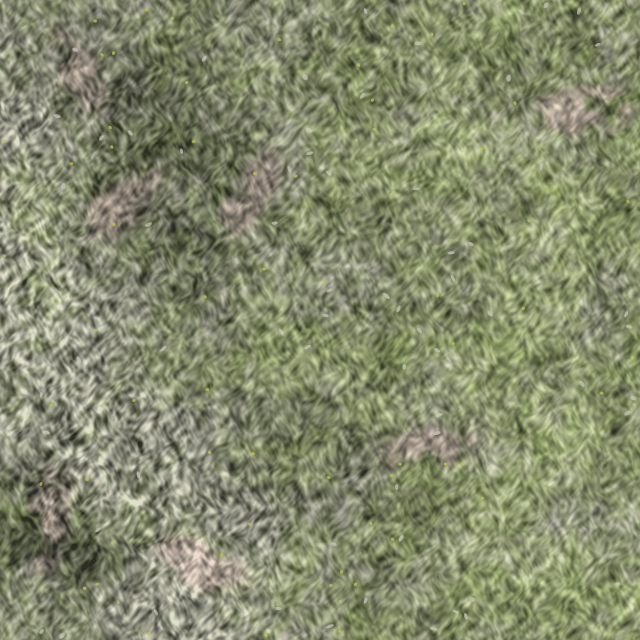
A Shadertoy shader for this texture:

```glsl
// Rough meadow seen from above: matted grass, dry straw, bare soil and tiny flowers.

const vec3 GRASS_TINT = vec3(0.94, 1.04, 0.68);
const vec3 DRY_TINT = vec3(1.00, 1.00, 0.90);
const vec3 SOIL_TINT = vec3(1.07, 0.98, 0.91);
const vec3 FLOWER_YELLOW = vec3(0.76, 0.77, 0.30);
const vec3 PEBBLE_WHITE = vec3(0.80, 0.80, 0.76);

vec2 hash2(vec2 c) {
    vec3 q = fract(c.xyx * vec3(0.1031, 0.1030, 0.0973));
    q += dot(q, q.yzx + 33.33);
    return fract((q.xx + q.yz) * q.zy);
}

vec2 rotate(vec2 p, float angle) {
    float c = cos(angle), s = sin(angle);
    return vec2(c * p.x + s * p.y, c * p.y - s * p.x);
}

float cornerSlope(vec2 cell, vec2 offset) {
    float angle = 6.2832 * hash2(cell).x;
    return dot(vec2(cos(angle), sin(angle)), offset);
}

float gradientNoise(vec2 p) {
    vec2 i = floor(p), f = fract(p);
    vec2 u = f * f * f * (f * (f * 6.0 - 15.0) + 10.0);
    vec2 e = vec2(1.0, 0.0);
    float low = mix(cornerSlope(i, f), cornerSlope(i + e, f - e), u.x);
    float high = mix(cornerSlope(i + e.yx, f - e.yx), cornerSlope(i + 1.0, f - 1.0), u.x);
    return mix(low, high, u.y);
}

float fbm(vec2 p, int octaves) {
    float sum = 0.0, amplitude = 0.6;
    for (int i = 0; i < octaves; i++) {
        sum += amplitude * gradientNoise(p);
        p = rotate(p, 0.6) * 2.03 + 17.3;
        amplitude *= 0.55;
    }
    return sum;
}

// Noise drawn out along a direction, like short blades
float blades(vec2 p, float angle, float frequency) {
    return gradientNoise(rotate(p, angle) * frequency * vec2(1.0, 0.5));
}

// Blades that lean one way or the other from tuft to tuft
float tufts(vec2 p, float frequency) {
    float lean = smoothstep(-0.12, 0.12, gradientNoise(p * 19.0 + frequency));
    return mix(blades(p, -0.7, frequency), blades(p + 3.7, 0.45, frequency), lean);
}

// Coverage of soft ellipses strewn over jittered cells
float scatter(vec2 p, float cells, float density, vec2 radii, float seed) {
    vec2 q = p * cells, cell = floor(q);
    float cover = 0.0;
    for (int y = -1; y <= 1; y++) {
        for (int x = -1; x <= 1; x++) {
            vec2 id = cell + vec2(x, y);
            vec2 place = hash2(id + seed), kind = hash2(id + seed + 57.0);
            vec2 d = rotate(q - id - 0.2 - 0.6 * place, 6.2832 * kind.x);
            float blob = 1.0 - smoothstep(0.55, 1.1, length(d / radii));
            cover = max(cover, blob * step(kind.y, density));
        }
    }
    return cover;
}

float soilPatches(vec2 p) {
    return scatter(p, 4.0, 0.36, vec2(0.38, 0.16), 11.0);
}

void mainImage(out vec4 fragColor, in vec2 fragCoord) {
    vec2 p = fragCoord / iResolution.y;
    vec2 wobble = vec2(gradientNoise(p * 28.0), gradientNoise(p * 28.0 + 41.0));
    vec2 matted = p + 0.006 * wobble;
    float broad = fbm(p * 3.0 + 5.0, 3);
    float clumps = fbm(p * 11.0 + 23.0, 3);

    // Large zones: straw band, shaded hollows, fresh grass to the right
    float across = dot(p - vec2(0.14, 0.33), vec2(0.9, 0.44));
    float straw = 1.0 - smoothstep(0.03, 0.25, abs(across + 0.25 * broad + 0.08 * clumps));
    float hollow = 1.0 - smoothstep(0.05, 0.34, length((p - vec2(0.29, 0.68)) * vec2(1.2, 0.8)) + 0.3 * broad);
    hollow = max(hollow, 1.0 - smoothstep(0.04, 0.22, length(p - vec2(0.0, 0.2)) + 0.3 * clumps));
    float fresh = smoothstep(0.3, 0.75, p.x + 0.4 * broad);

    // Bare soil with ragged edges and a shaded upper left rim
    vec2 ragged = p + 0.03 * vec2(clumps, fbm(p * 11.0 + 71.0, 3)) + 0.006 * wobble;
    float soil = soilPatches(ragged) * smoothstep(-0.3, 0.05, clumps + 0.5 * wobble.x);
    float rim = max(soilPatches(ragged + vec2(0.012, -0.012)) - soil, 0.0);

    // Brightness from fine blades up to the broad zones
    float fine = 0.23 * tufts(matted, 58.0) + 0.30 * tufts(matted + 7.1, 102.0)
               + 0.20 * tufts(matted + 2.9, 165.0);
    float holes = smoothstep(0.16, 0.42, fbm(matted * 24.0 + 90.0, 2));
    float tone = 0.515 + fine * (1.0 + 0.5 * straw) + 0.18 * clumps + 0.14 * broad;
    tone += 0.075 * straw + 0.035 * fresh - 0.075 * hollow - 0.13 * holes - 0.07 * rim;
    tone = clamp(tone + 0.02 * soil, 0.17, 0.88);

    // Hue: fresh green against dry grey, soil over both
    float green = 0.42 + 0.9 * fbm(p * 8.0 + 60.0, 3) + 0.5 * gradientNoise(matted * 42.0);
    green += 0.28 * fresh - 0.3 * straw - 1.0 * (tone - 0.52);
    vec3 color = tone * mix(DRY_TINT, GRASS_TINT, clamp(green, 0.0, 1.0));
    color = mix(color, tone * SOIL_TINT, 0.85 * soil);

    // Small strewn accents
    color = mix(color, FLOWER_YELLOW, 0.75 * scatter(p, 42.0, 0.035, vec2(0.15, 0.12), 3.0));
    color = mix(color, PEBBLE_WHITE, 0.7 * scatter(matted, 36.0, 0.05, vec2(0.22, 0.12), 29.0));
    fragColor = vec4(color, 1.0);
}
```
